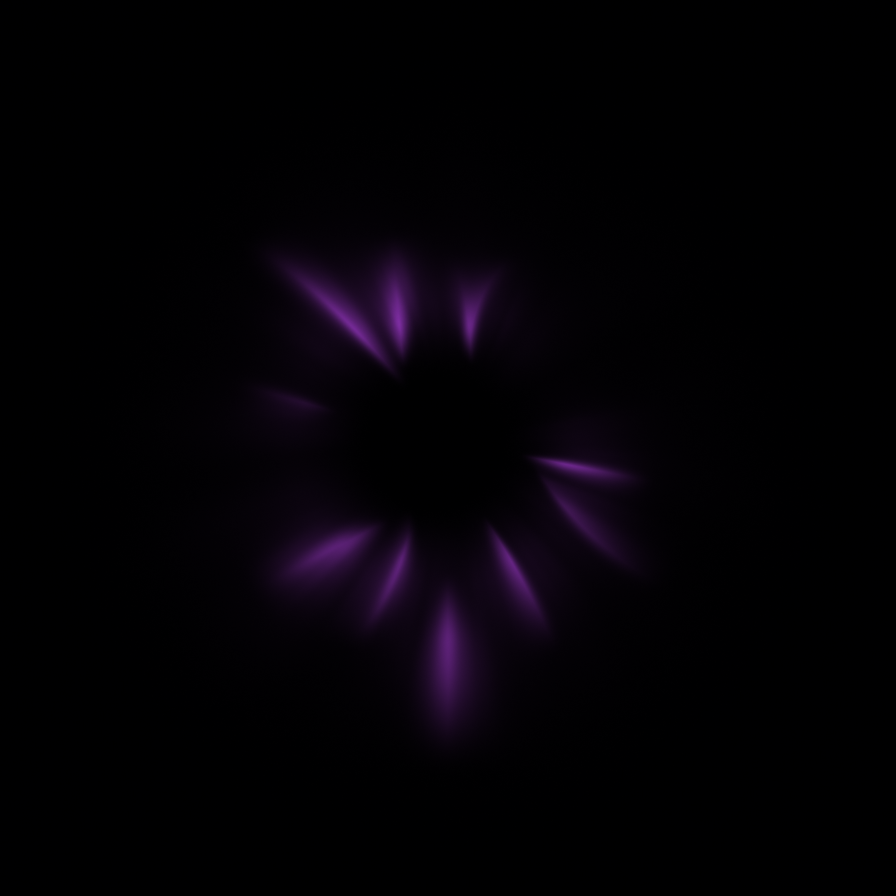
This background is drawn by a Shadertoy shader. Its source:

```glsl
// A dark hollow ringed by faint violet flares on black.
// Each flare is a bent, tapering streak with its own softness on either side;
// a ring of haze, broken into rays by angular noise, joins them together.

const int FLARES = 11;

// Inner end (xy) and outer end (zw), measured from the centre of the canvas
const vec4 spans[FLARES] = vec4[](
    vec4(-0.051, 0.073, -0.205, 0.218),
    vec4(-0.050, 0.092, -0.062, 0.225),
    vec4(0.025, 0.096, 0.062, 0.205),
    vec4(0.027, 0.096, 0.010, 0.205),
    vec4(-0.125, 0.040, -0.225, 0.068),
    vec4(0.085, -0.009, 0.215, -0.035),
    vec4(0.096, -0.018, 0.225, -0.145),
    vec4(0.042, -0.080, 0.114, -0.212),
    vec4(0.000, -0.145, 0.000, -0.340),
    vec4(-0.042, -0.075, -0.102, -0.210),
    vec4(-0.070, -0.083, -0.205, -0.152));

// Left width, right width, bend, strength
const vec4 shapes[FLARES] = vec4[](
    vec4(0.013, 0.021, -0.030, 0.62),
    vec4(0.018, 0.017, 0.000, 0.74),
    vec4(0.016, 0.010, 0.050, 0.42),
    vec4(0.012, 0.014, -0.010, 0.32),
    vec4(0.020, 0.009, 0.000, 0.16),
    vec4(0.007, 0.013, 0.000, 0.62),
    vec4(0.022, 0.010, -0.045, 0.30),
    vec4(0.008, 0.017, 0.012, 0.60),
    vec4(0.032, 0.025, 0.000, 0.54),
    vec4(0.016, 0.021, 0.050, 0.50),
    vec4(0.024, 0.020, 0.000, 0.56));

float hash(vec2 cell) {
    vec3 h = fract(cell.xyx * vec3(0.1031, 0.1030, 0.0973));
    h += dot(h, h.yzx + 33.33);
    return fract((h.x + h.y) * h.z);
}

float noise(vec2 p) {
    vec2 cell = floor(p), f = fract(p);
    f = f * f * (3.0 - 2.0 * f);
    return mix(mix(hash(cell), hash(cell + vec2(1, 0)), f.x),
               mix(hash(cell + vec2(0, 1)), hash(cell + vec2(1, 1)), f.x), f.y);
}

// Brightness of one streak: rises quickly, then widens and fades outward
float flare(vec2 p, vec4 span, vec4 shape) {
    vec2 axis = span.zw - span.xy;
    float len = length(axis);
    vec2 dir = axis / len;
    vec2 q = p - span.xy;
    float t = dot(q, dir) / len;
    float side = dot(q, vec2(-dir.y, dir.x)) - shape.z * t * (1.0 - t);
    float width = (side > 0.0 ? shape.x : shape.y) * mix(0.35, 1.15, clamp(t, 0.0, 1.0));
    float along = smoothstep(-0.05, 0.38, t) * (1.0 - smoothstep(0.3, 1.15, t));
    return shape.w * along * exp(-pow(abs(side) / width, 1.5));
}

void mainImage(out vec4 fragColor, in vec2 fragCoord) {
    vec2 p = (fragCoord - 0.5 * iResolution.xy) / min(iResolution.x, iResolution.y);
    float r = length(p);
    vec2 dir = p / max(r, 0.001);
    float rays = noise(dir * 5.0 + r * 2.0 + 20.0);
    float fibres = noise(dir * 17.0 + r * 4.0 + 50.0);

    // Streaks, each with a wide dim glow about its body
    float streaks = 0.0, glow = 0.0;
    for (int i = 0; i < FLARES; i++) {
        streaks += flare(p, spans[i], shapes[i]);
        vec2 away = p - mix(spans[i].xy, spans[i].zw, 0.5);
        glow += shapes[i].w * exp(-dot(away, away) / 0.0028);
    }

    // Ring of haze, weaker toward the upper right
    float hollow = smoothstep(0.07, 0.17, length(p - vec2(-0.015, 0.005)));
    float haze = 0.12 * exp(-r * r / 0.042) * (0.3 + 0.8 * rays);
    haze *= 0.75 - 0.35 * dot(dir, vec2(0.8, 0.6));

    float light = 0.72 * streaks * (0.85 + 0.3 * fibres);
    light += hollow * (haze + 0.09 * glow * (0.75 + 0.5 * fibres));
    light *= 1.0 - smoothstep(0.3, 0.46, r);

    vec3 violet = vec3(0.78, 0.28, 1.0);
    vec3 color = vec3(0.0, 0.0, 0.003) + violet * light;
    color += (hash(fragCoord) - 0.5) / 255.0; // hides banding in the dark
    fragColor = vec4(clamp(color, 0.0, 1.0), 1.0);
}
```
